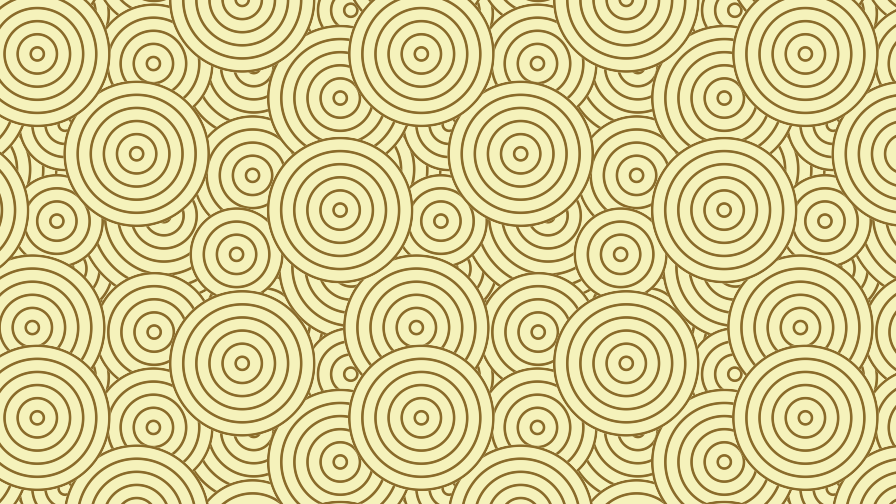
Write a WebGL 1 fragment shader that draws this pattern.

```glsl
precision highp float;

uniform vec2 u_resolution;

const vec3 CREAM = vec3(0.962, 0.948, 0.735);
const vec3 BROWN = vec3(0.54, 0.42, 0.165);

const vec2 TILE = vec2(0.762, 0.722);      // repeat size, in canvas heights
const vec2 FIRST_CENTRE = vec2(0.074, 0.893);
const vec2 SPREAD = vec2(0.7549, 0.5698);  // low-discrepancy step
const float JITTER = 0.07;
const float RING_GAP = 0.026;
const float HALF_LINE = 0.0026;
const int DISCS = 22;

float hash(float n) {
    return fract(sin(n * 12.9898 + 4.137) * 43758.5);
}

// Evenly spread centres, loosened by a little noise
vec2 discCentre(float index) {
    vec2 noise = vec2(hash(index), hash(index + 37.0)) - 0.5;
    vec2 loosened = index * SPREAD + noise * JITTER * step(0.5, index);
    return FIRST_CENTRE + loosened * TILE;
}

// Large discs on top, mixed sizes below, the widest at the back
float ringCount(float index) {
    float mixedCount = 4.0 + floor(3.0 * hash(index + 71.0));
    float count = mix(6.0, mixedCount, step(3.5, index));
    return mix(count, 7.0, step(13.5, index));
}

// Distance to the nearest copy of a point in the repeating tile
float tiledDistance(vec2 p, vec2 centre, vec2 tile) {
    vec2 offset = (fract((p - centre) / tile + 0.5) - 0.5) * tile;
    return length(offset);
}

// Coverage of a shape from its signed distance
float fill(float dist, float softness) {
    return 1.0 - smoothstep(-softness, softness, dist);
}

float ringLines(float radius, float gap, float softness) {
    float toLine = abs(fract(radius / gap) - 0.5) * gap;
    return fill(toLine - HALF_LINE, softness);
}

void main() {
    vec2 p = gl_FragCoord.xy / u_resolution.y;
    float softness = 0.6 / u_resolution.y;

    // Paint the discs from back to front
    float ink = 0.0;
    for (int i = 0; i < DISCS; i++) {
        float index = float(DISCS - 1 - i);
        float dist = tiledDistance(p, discCentre(index), TILE);
        float edge = (ringCount(index) - 0.5) * RING_GAP + HALF_LINE;
        float lines = ringLines(dist, RING_GAP, softness);
        ink = mix(ink, lines, fill(dist - edge, softness));
    }

    gl_FragColor = vec4(mix(CREAM, BROWN, ink), 1.0);
}
```
